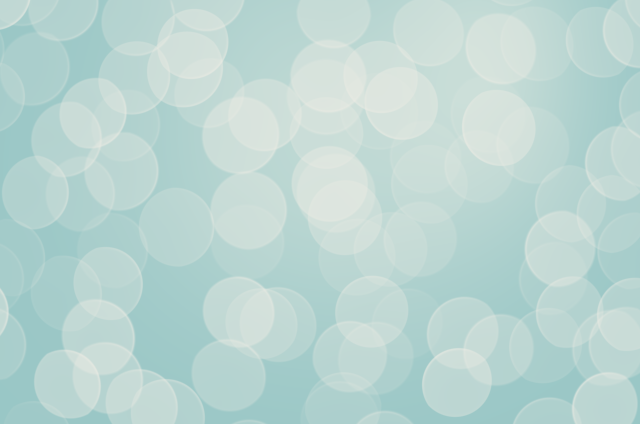
Reproduce this background procedurally as a WebGL 2 fragment shader.

```glsl
#version 300 es
precision highp float;

uniform vec2 u_resolution;
out vec4 fragColor;

const int STRANDS = 7;
const int DISCS_PER_STRAND = 14;
const vec3 TEAL = vec3(0.60, 0.778, 0.775);
const vec3 HAZE = vec3(0.785, 0.868, 0.845);
const vec3 CREAM = vec3(0.93, 0.925, 0.895);

vec3 hash32(vec2 cell) {
    vec3 h = fract(cell.xyx * vec3(0.1031, 0.1030, 0.0973));
    h += dot(h, h.yxz + 33.33);
    return fract((h.xxy + h.yzz) * h.zyx);
}

float glow(vec2 p, vec2 center, vec2 size) {
    vec2 d = (p - center) / size;
    return exp(-dot(d, d));
}

// Soft teal field with pale light in the middle and near the top
vec3 backdrop(vec2 p, float aspect) {
    float light = 0.62 * glow(p, vec2(0.52 * aspect, 0.55), vec2(0.48, 0.38));
    light += 0.75 * glow(p, vec2(0.77 * aspect, 0.88), vec2(0.24, 0.36));
    light += 0.4 * glow(p, vec2(0.45 * aspect, 0.95), vec2(0.36, 0.35));
    return mix(TEAL, HAZE, min(light, 1.0));
}

// Overlap of two circles: round in the centre, clipped towards the borders
float lensDistance(vec2 offset, vec2 inward, float radius) {
    vec2 clipShift = inward * 0.026;
    return max(length(offset) - radius, length(offset - clipShift) - radius);
}

// Translucent disc with a thin rim, strongest on the side facing the centre
vec3 addDisc(vec3 color, vec2 offset, vec2 inward, float radius, float opacity, float blur) {
    float dist = lensDistance(offset, inward, radius);
    float fill = 1.0 - smoothstep(-blur, blur, dist);
    float facing = dot(offset / radius, inward) / (length(inward) + 0.25);
    float rimStrength = (0.03 + 0.25 * smoothstep(0.0, 0.8, facing)) * (0.3 + 1.6 * opacity);
    float rimOffset = (dist + 0.0025) / 0.003;
    float rim = rimStrength * exp(-rimOffset * rimOffset);
    float shade = 0.92 + 0.08 * length(offset) / radius;
    return mix(color, CREAM, fill * min(opacity * shade + rim, 1.0));
}

// Discs scattered along loose vertical strands
vec3 addStrands(vec3 color, vec2 p, float aspect, float pixel) {
    vec2 middle = vec2(0.5 * aspect, 0.5);
    for (int s = 0; s < STRANDS; s++) {
        for (int d = 0; d < DISCS_PER_STRAND; d++) {
            vec2 cell = vec2(s, d);
            vec3 place = hash32(cell + 7.0);
            vec3 look = hash32(cell + 53.0);
            float column = (float(s) + 1.1 * (place.x - 0.5)) / float(STRANDS - 1);
            float row = (float(d) + 1.6 * (place.y - 0.5)) / float(DISCS_PER_STRAND - 1);
            vec2 center = vec2(mix(0.02, 0.98, column) * aspect, mix(-0.05, 1.05, row));
            float radius = mix(0.086, 0.094, place.z);
            float opacity = mix(0.07, 0.42, pow(look.x, 1.2));
            float blur = max(0.8 * pixel, mix(0.0015, 0.004, look.y));
            color = addDisc(color, p - center, middle - center, radius, opacity, blur);
        }
    }
    return color;
}

void main() {
    vec2 p = gl_FragCoord.xy / u_resolution.y;
    float aspect = u_resolution.x / u_resolution.y;
    float pixel = 1.0 / u_resolution.y;
    vec3 color = backdrop(p, aspect);
    color = addStrands(color, p, aspect, pixel);
    fragColor = vec4(color, 1.0);
}
```
